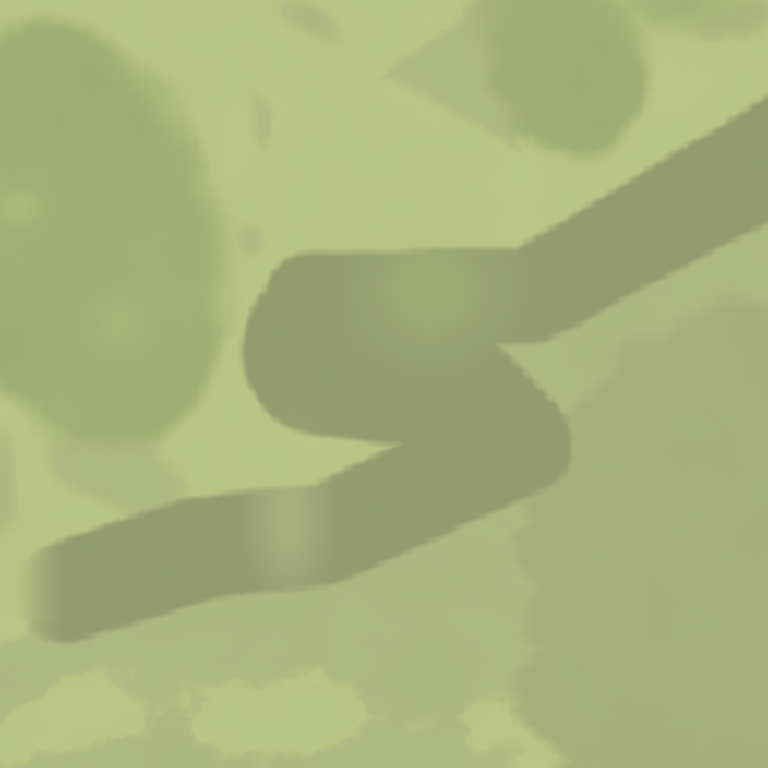
A Shadertoy shader for this texture:

```glsl
// Flat olive camouflage: a folded dark ribbon over soft leaf blots and pale ground.

const vec3 LIGHT = vec3(0.727, 0.772, 0.522);
const vec3 PALE  = vec3(0.682, 0.720, 0.505);
const vec3 MOSS  = vec3(0.650, 0.686, 0.479);
const vec3 LEAF  = vec3(0.634, 0.679, 0.455);
const vec3 DARK  = vec3(0.576, 0.608, 0.435);

float hash(vec2 p) {
    return fract(sin(dot(p, vec2(127.1, 311.7))) * 43758.5453);
}

float noise(vec2 p) {
    vec2 i = floor(p), f = fract(p);
    f = f * f * (3.0 - 2.0 * f);
    return mix(mix(hash(i), hash(i + vec2(1, 0)), f.x),
               mix(hash(i + vec2(0, 1)), hash(i + vec2(1, 1)), f.x), f.y);
}

float fbm(vec2 p) {
    float sum = 0.0, gain = 0.5;
    for (int i = 0; i < 4; i++) {
        sum += gain * noise(p);
        p = p * 2.03 + 7.1;
        gain *= 0.5;
    }
    return sum / 0.9375;
}

// 1 inside the shape, 0 outside, blurred over the given width
float cover(float dist, float blur) {
    return 1.0 - smoothstep(-blur, blur, dist);
}

// Pulls points toward cell centers, so slanted edges turn into soft stairs
vec2 stairs(vec2 p, float cells) {
    vec2 f = fract(p * cells);
    return (floor(p * cells) + mix(f, smoothstep(0.0, 1.0, f), 0.9)) / cells;
}

// Approximate signed distance to a turned ellipse
float ellipse(vec2 p, vec2 center, vec2 radii, float angle) {
    float c = cos(angle), s = sin(angle);
    vec2 q = mat2(c, -s, s, c) * (p - center) / radii;
    return (length(q) - 1.0) * min(radii.x, radii.y);
}

// Wedge opening to the right between two slopes
float wedge(vec2 p, vec2 tip, float upper, float lower) {
    vec2 q = p - tip;
    return 0.85 * max(q.y - upper * q.x, lower * q.x - q.y);
}

// Signed distance to a capsule whose radius (z) changes along its length
float taper(vec2 p, vec3 a, vec3 b) {
    vec2 ab = b.xy - a.xy;
    float t = clamp(dot(p - a.xy, ab) / dot(ab, ab), 0.0, 1.0);
    return length(p - a.xy - ab * t) - mix(a.z, b.z, t);
}

// Folded ribbon: joints as x, y, half width
float ribbon(vec2 p) {
    vec3 joints[9] = vec3[9](
        vec3(1.080, 0.837, 0.073), vec3(0.690, 0.614, 0.062),
        vec3(0.410, 0.606, 0.066), vec3(0.426, 0.544, 0.111),
        vec3(0.590, 0.495, 0.083), vec3(0.676, 0.424, 0.070),
        vec3(0.423, 0.304, 0.065), vec3(0.260, 0.286, 0.068),
        vec3(0.085, 0.229, 0.066));
    float d = 1.0;
    for (int i = 0; i < 8; i++) d = min(d, taper(p, joints[i], joints[i + 1]));
    return d;
}

// Soft round glow with a peak of 1
float glow(vec2 p, vec2 center, vec2 size) {
    vec2 q = (p - center) / size;
    return exp(-dot(q, q));
}

void mainImage(out vec4 fragColor, in vec2 fragCoord) {
    vec2 uv = fragCoord / iResolution.xy;
    vec2 wobble = vec2(fbm(uv * 16.0), fbm(uv * 16.0 + 40.0)) - 0.5;
    vec2 stepped = stairs(uv, 64.0);
    vec2 p = stepped + wobble * 0.035;
    vec2 crisp = stepped + wobble * 0.008;
    float softness = smoothstep(0.3, 0.7, noise(uv * 6.0 + 9.0));
    vec3 color = LIGHT;

    // Pale ground below the ribbon, crossed by ragged light patches
    float horizon = uv.x < 0.63 ? 0.167 + 0.357 * uv.x : 0.57 + 0.59 * (uv.x - 0.625);
    float ground = cover(p.y - horizon, 0.010);
    float stripY = 0.062 + 0.05 * (noise(vec2(uv.x * 9.0, 2.5)) - 0.5);
    float stripHalf = 0.024 + 0.020 * cos(21.7 * (uv.x - 0.09))
                    + 0.10 * (fbm(uv * 14.0 + 5.0) - 0.5);
    float strip = cover(abs(p.y - stripY) - stripHalf, 0.009);
    color = mix(color, PALE, ground * (1.0 - strip));

    // Mossy shade at the lower right, with a ragged upper rim
    vec2 rag = vec2(fbm(uv * vec2(7.0, 18.0)) - 0.5, 0.0);
    float moss = ellipse(p + 0.12 * rag, vec2(1.0, 0.20), vec2(0.32, 0.41), 0.0);
    color = mix(color, MOSS, cover(moss, 0.014));

    // Faint scraps
    float scraps = max(wedge(p, vec2(0.500, 0.900), 0.75, -0.50), p.x - 0.68);
    scraps = min(scraps, ellipse(p, vec2(0.150, 0.390), vec2(0.090, 0.052), -0.5));
    scraps = min(scraps, ellipse(p, vec2(0.405, 0.980), vec2(0.038, 0.018), -0.5));
    scraps = min(scraps, ellipse(p, vec2(0.342, 0.845), vec2(0.012, 0.030), 0.2));
    scraps = min(scraps, ellipse(p, vec2(0.328, 0.685), vec2(0.014, 0.022), 0.2));
    scraps = min(scraps, ellipse(p, vec2(0.000, 0.370), vec2(0.022, 0.060), 0.0));
    scraps = min(scraps, ellipse(p, vec2(0.960, 0.975), vec2(0.060, 0.016), 0.2));
    color = mix(color, PALE, cover(scraps, 0.010));

    // Leaf blots with rims of varied softness and two worn spots
    float bigLeaf = ellipse(p, vec2(0.102, 0.698), vec2(0.182, 0.285), 0.28);
    float smallLeaf = ellipse(p, vec2(0.735, 0.930), vec2(0.100, 0.132), 0.38);
    smallLeaf = min(smallLeaf, ellipse(p, vec2(0.885, 1.0), vec2(0.085, 0.028), 0.0));
    float worn = 0.5 * glow(uv, vec2(0.025, 0.73), vec2(0.030, 0.022))
               + 0.3 * glow(uv, vec2(0.155, 0.58), vec2(0.030));
    float leaves = cover(min(bigLeaf, smallLeaf), mix(0.012, 0.034, softness));
    color = mix(color, LEAF, leaves * (1.0 - worn));

    // Dark ribbon, fading at its left end and at two worn folds
    float band = cover(ribbon(crisp), 0.0065) * smoothstep(0.005, 0.095, uv.x);
    float upperFade = glow(uv, vec2(0.560, 0.625), vec2(0.088, 0.085));
    float lowerFade = glow(uv, vec2(0.375, 0.325), vec2(0.045, 0.090));
    vec3 cloth = mix(DARK, LEAF, 0.95 * upperFade);
    cloth = mix(cloth, PALE, 0.8 * lowerFade);
    fragColor = vec4(mix(color, cloth, band) + 0.012 * (fbm(uv * 9.0 + 20.0) - 0.5), 1.0);
}
```
